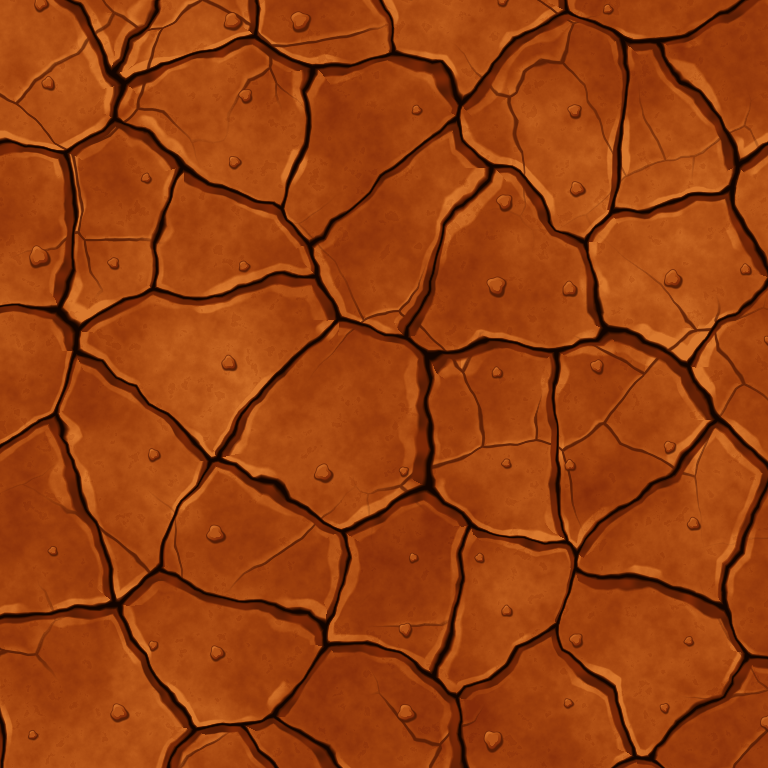
Give the GLSL for this texture, as a Shadertoy shader.

```glsl
// Cracked, sun-baked orange clay plates with chipped rims, hairline cracks and pebbles.
#define PLATES 5.2          // plates across the canvas
#define JITTER 0.94         // irregularity of the plates
#define WOBBLE 0.22         // bend of the crack lines
#define CRACK_WIDTH 0.0075  // half width, in plates
#define WALL_WIDTH 0.046    // shaded crack wall, in plates
#define RIM_LIGHT 0.80
#define HAIRLINE_SCALE 1.3
#define MOTTLE 1.9
#define GRAIN 0.75
#define PEBBLE_GRID 8.5
#define PEBBLE_SHARE 0.8

const vec3 ABYSS = vec3(0.07, 0.015, 0.0);
const vec3 DEEP = vec3(0.23, 0.07, 0.0);
const vec3 WALL = vec3(0.40, 0.13, 0.02);
const vec3 RUST = vec3(0.54, 0.19, 0.038);
const vec3 CLAY = vec3(0.62, 0.25, 0.05);
const vec3 SAND = vec3(0.71, 0.33, 0.09);
const vec3 GLOW = vec3(0.84, 0.46, 0.17);
const mat2 TURN = mat2(0.8, 0.6, -0.6, 0.8);

struct Plate { float edge, corner, id; vec2 outward, toSite; };

vec2 hash2(vec2 p) {
    vec3 q = fract(p.xyx * vec3(0.1031, 0.1030, 0.0973));
    q += dot(q, q.yzx + 33.33);
    return fract((q.xx + q.yz) * q.zy);
}

vec2 latticeNoise(vec2 i, vec2 f) {
    vec2 e = vec2(0.0, 1.0);
    return mix(mix(hash2(i), hash2(i + e.yx), f.x),
               mix(hash2(i + e.xy), hash2(i + e.yy), f.x), f.y);
}

float valueNoise(vec2 p) {
    vec2 f = fract(p);
    return latticeNoise(floor(p), f * f * (3.0 - 2.0 * f)).x;
}

float layeredNoise(vec2 p) {
    float sum = 0.0, amp = 0.5;
    for (int i = 0; i < 5; i++) {
        p = TURN * p * 2.0 + 7.3;
        sum += amp * valueNoise(p);
        amp *= 0.58;
    }
    return sum / 1.112;
}

// Linear noise leaves kinks, so cracks break at angles
vec2 wobble(vec2 p) {
    vec2 a = TURN * p * 2.3 + 3.1, b = TURN * p * 7.0 + 41.7, c = p * 19.0 + 9.4;
    vec2 bend = latticeNoise(floor(a), fract(a)) - 0.5;
    bend += 0.28 * (latticeNoise(floor(b), fract(b)) - 0.5);
    bend += 0.06 * (latticeNoise(floor(c), fract(c)) - 0.5);
    return p + WOBBLE * bend;
}

vec2 siteOffset(vec2 cell) { return 0.5 + JITTER * (hash2(cell + 50.0) - 0.5); }

// Cellular noise with true distances to the nearest and second nearest border
Plate findPlate(vec2 p) {
    vec2 cell = floor(p), f = fract(p), home = vec2(0.0);
    Plate s = Plate(9.0, 9.0, 0.0, vec2(0.0, 1.0), vec2(9.0));
    for (int j = -1; j <= 1; j++)
    for (int i = -1; i <= 1; i++) {
        vec2 g = vec2(i, j), r = g + siteOffset(cell + g) - f;
        if (dot(r, r) < dot(s.toSite, s.toSite)) { s.toSite = r; home = g; }
    }
    for (int j = -2; j <= 2; j++)
    for (int i = -2; i <= 2; i++) {
        if (i == 0 && j == 0) continue;
        vec2 g = home + vec2(i, j), r = g + siteOffset(cell + g) - f;
        vec2 n = normalize(r - s.toSite);
        float d = dot(0.5 * (r + s.toSite), n);
        if (d < s.edge) { s.corner = s.edge; s.edge = d; s.outward = n; }
        else s.corner = min(s.corner, d);
    }
    s.id = hash2(cell + home + 91.0).y;
    return s;
}

// Clay colour for a tone: 0 rust, 0.5 clay, 1 sand, 1.6 lit rim
vec3 clayRamp(float t) {
    vec3 c = mix(RUST, CLAY, clamp(t * 2.0, -0.35, 1.0));
    c = mix(c, SAND, clamp(t * 2.0 - 1.0, 0.0, 1.0));
    return mix(c, GLOW, clamp((t - 1.0) / 0.6, 0.0, 1.0));
}

// Faceted stones with a lit upper left and a shadow at the lower right
vec3 addPebble(vec3 col, vec2 uv, float px) {
    vec2 g = uv * PEBBLE_GRID, cell = floor(g);
    vec2 rnd = hash2(cell + 13.0), centre = cell + 0.25 + 0.5 * hash2(cell + 29.0);
    vec2 q = g - centre;
    float radius = mix(0.040, 0.095, rnd.y * rnd.y);
    if (rnd.x > PEBBLE_SHARE || length(q) > 2.5 * radius) return col;
    if (findPlate(wobble(centre / PEBBLE_GRID * PLATES)).edge < 0.1) return col;
    float a = atan(q.y, q.x), soft = px * PEBBLE_GRID * 0.7;
    float shape = radius * (1.0 + 0.12 * sin(3.0 * a + 40.0 * rnd.y) + 0.06 * sin(5.0 * a + 30.0 * rnd.x));
    float d = length(q) - shape;
    float shadow = length(q - radius * vec2(0.15, -0.3)) - shape * 1.1;
    col = mix(col, WALL * 0.75, 0.9 * smoothstep(soft + 0.012, -soft, shadow));
    col = mix(col, WALL, 0.75 * smoothstep(soft, -soft, d - 0.01));
    float lit = dot(q / radius, vec2(-0.5, 0.8));
    float top = smoothstep(-0.3, -0.4, d / radius);
    vec3 stone = clayRamp(0.6 + 0.9 * lit * (1.0 - top) + 0.35 * top);
    return mix(col, stone, smoothstep(soft, -soft, d));
}

void mainImage(out vec4 fragColor, in vec2 fragCoord) {
    float px = 1.0 / iResolution.y, soft = px * PLATES * 0.7;
    vec2 uv = fragCoord * px, p = uv * PLATES, w = wobble(p);
    Plate plate = findPlate(w);
    Plate hair = findPlate(w * HAIRLINE_SCALE + 17.3);

    // Mottled plate surface
    float tone = 0.62 + MOTTLE * (layeredNoise(p * 0.6 + 5.0) - 0.5);
    tone += 0.25 * dot(plate.toSite, vec2(-0.5, 0.8)) + 0.16 * (plate.id - 0.5);
    float grain = layeredNoise(uv * 34.0 + 2.0);
    tone += GRAIN * (grain - 0.5) - 0.3 * smoothstep(0.66, 0.75, grain);

    // Hairline cracks that fade in and out, with a chipped lit side
    float fade = smoothstep(0.40, 0.72, valueNoise(p * 1.4 + 22.0));
    float hairLit = max(dot(hair.outward, vec2(0.6, -0.8)), 0.0);
    float flake = valueNoise(w * 5.0 + 12.0);
    tone += fade * (0.22 * (hair.id - 0.5) + 0.6 * hairLit * smoothstep(0.03 + 0.07 * flake, 0.02, hair.edge));

    // Crack walls and broken bright rims
    float width = CRACK_WIDTH * (0.35 + 1.3 * valueNoise(p * 2.6 + 31.0));
    width += 0.010 * smoothstep(0.08, 0.0, plate.corner);
    float facing = dot(plate.outward, vec2(0.45, 0.89)) + 1.0 * (valueNoise(p * 1.8 + 60.0) - 0.5);
    float wallSide = smoothstep(-0.3, 0.6, facing) * (0.6 + 0.8 * valueNoise(p * 5.0 + 15.0));
    float inset = plate.edge - width - 0.006 - WALL_WIDTH * wallSide;
    float chips = smoothstep(0.3, 0.65, valueNoise(TURN * p * 4.5 + 77.0));
    float rimWidth = 0.022 + 0.05 * chips * flake;
    float rim = smoothstep(0.0, 0.01, inset) * smoothstep(rimWidth + 0.012, rimWidth - 0.008, inset);
    tone += RIM_LIGHT * rim * (0.15 + 0.85 * chips) * mix(1.0, 0.6, min(wallSide, 1.0));

    vec3 col = clayRamp(tone);
    float hairWidth = 0.002 + 0.009 * fade;
    col = mix(col, WALL * 0.85, 0.9 * fade * smoothstep(hairWidth + soft + 0.004, hairWidth * 0.5, hair.edge));
    col = addPebble(col, uv, px);
    float wallTone = 0.8 + 0.45 * valueNoise(p * 12.0);
    col = mix(col, WALL * wallTone, smoothstep(soft + 0.003, -soft - 0.003, inset));

    // Dark gap
    col = mix(col, DEEP, smoothstep(width + soft + 0.009, width, plate.edge));
    col = mix(col, ABYSS, smoothstep(width + soft, width * 0.4, plate.edge));
    fragColor = vec4(col, 1.0);
}
```
